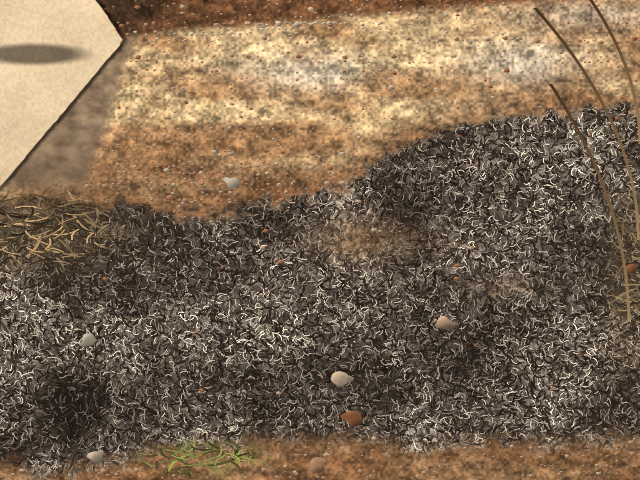
Reproduce this texture procedurally as a Shadertoy shader.

```glsl
// Charred grass on sunlit red earth beside a pale concrete slab, with dry stalks.
const vec3 SAND = vec3(.85, .72, .53), OCHRE = vec3(.67, .51, .35), RUST = vec3(.47, .32, .21);
const vec3 CHALK = vec3(.86, .79, .69), BRICK = vec3(.69, .44, .28), CONCRETE = vec3(.92, .81, .65);
const vec3 APRON = vec3(.53, .44, .35), CHAR = vec3(.12, .09, .07), ASH = vec3(.76, .70, .62);
const vec3 STRAW = vec3(.73, .60, .42), LEAF = vec3(.44, .45, .24);
const vec2 SUN = vec2(-.5, .8);
// Landmark stones: centre, radius, warmth
const vec4 ROCKS[8] = vec4[8](
  vec4(.486, .62, .02, 0), vec4(.929, .326, .022, .4), vec4(.712, .207, .024, .2), vec4(.738, .132, .027, 1),
  vec4(.182, .292, .019, 0), vec4(.2, .05, .02, .1), vec4(.66, .031, .022, .6), vec4(1.316, .441, .013, 1));
// Arching stalks: root, tip
const vec4 STALKS[3] = vec4[3](
  vec4(1.33, .5, 1.115, .983), vec4(1.333, .7, 1.224, 1.01), vec4(1.31, .33, 1.146, .826));

float hash(vec2 p) {
  vec3 q = fract(p.xyx * .1031);
  q += dot(q, q.yzx + 33.33);
  return fract((q.x + q.y) * q.z);
}
float noise(vec2 p) {
  vec2 i = floor(p), f = fract(p);
  f *= f * (3. - 2. * f);
  return mix(mix(hash(i), hash(i + vec2(1, 0)), f.x), mix(hash(i + vec2(0, 1)), hash(i + 1.), f.x), f.y);
}
float fbm(vec2 p) {
  float sum = 0., amp = .533;
  for (int i = 0; i < 4; i++) {
    sum += amp * noise(p);
    p = mat2(1.6, 1.2, -1.2, 1.6) * p + 7.3;
    amp *= .5;
  }
  return sum;
}
float blob(vec2 p, float x, float y, float w, float h) {
  vec2 d = (p - vec2(x, y)) / vec2(w, h);
  return exp(-dot(d, d));
}
// Curved random fibres: x = tone, y = coverage
vec2 fibres(vec2 p, float scale, float width, float aa) {
  p *= scale;
  vec2 result = vec2(0);
  for (int k = 0; k < 9; k++) {
    vec2 id = floor(p) + vec2(k % 3, k / 3) - 1.;
    float angle = 6.283 * hash(id + scale), tone = hash(id + 31.7);
    vec2 v = p - id - vec2(hash(id + 5.1), hash(id + 9.4)), dir = vec2(cos(angle), sin(angle));
    vec2 u = vec2(dot(v, dir), dir.x * v.y - dir.y * v.x);
    u.y += (tone - .5) * u.x * u.x;
    float d = length(vec2(max(abs(u.x) - .6, 0.), u.y));
    float cover = 1. - smoothstep(width, width + aa * scale, d);
    result = vec2(mix(result.x, tone, cover), max(result.y, cover));
  }
  return result;
}
// Lit angular stone: x = shade, y = coverage
vec2 stone(vec2 d, float radius, float seed, float aa) {
  d.y *= 1.3;
  float edge = length(d) - radius * (.5 + .7 * noise(d / radius * 1.4 + seed * 50.));
  return vec2(.82 + .4 * dot(d / radius, SUN), 1. - smoothstep(-aa, aa, edge));
}
void mainImage(out vec4 fragColor, in vec2 fragCoord) {
  vec2 p = fragCoord / iResolution.y;
  float aa = 1. / iResolution.y, scale = 30.;
  float broad = fbm(p * 7.), fine = fbm(p * vec2(40, 60)), grit = noise(p * 190.);
  // Sunlit earth, chalky patches and rust bank
  float burnTop = .565 + .22 * smoothstep(.42, 1.2, p.x), bankY = .925 + .09 * (p.x - .3);
  float rubble = blob(p, .42, .64, .25, .065);
  vec3 col = mix(SAND, OCHRE, smoothstep(.36, .66, fbm(p * vec2(6, 17) + 3.)));
  float chalk = blob(p, .64, .85, .14, .04) + blob(p, 1.08, .87, .15, .05) + blob(p, 1.22, .97, .15, .03);
  col = mix(col, CHALK * .93, clamp(chalk * (.2 + broad), 0., .8));
  float nearBurn = 1. - smoothstep(0., .07, p.y - burnTop + .06 * (broad - .5));
  col = mix(col, RUST, clamp(.7 * nearBurn + .65 * rubble, 0., .9));
  col = mix(col, RUST * (.7 + .5 * broad), smoothstep(-.008, .012, p.y - bankY + .03 * (fine - .5)));
  col = mix(col, CHAR * 1.8, .8 * blob(p, .26, .99, .08, .055));
  col *= .28 + .95 * fine + .45 * grit;
  // Burnt ground with bare patches
  float ragged = .07 * (broad - .5) + .06 * (fine - .5), base = .025 + .06 * smoothstep(.1, .4, p.x);
  float burn = 1. - smoothstep(-.025, .02, p.y - burnTop + ragged);
  burn *= smoothstep(-.025, .03, p.y - base + ragged);
  float bare = blob(p, .77, .5, .14, .05) + .5 * blob(p, 1.05, .4, .12, .03);
  burn *= 1. - .75 * clamp(bare * (.4 + broad), 0., 1.);
  float soot = blob(p, .45, .53, .28, .05) + blob(p, .62, .2, .4, .07) + .7 * blob(p, .1, .13, .22, .12);
  float ash = clamp(.47 + 1.1 * (broad - .5) - .3 * soot, .06, .8);
  col = mix(col, mix(CHAR, ASH, ash * (1.5 * fine + .8 * grit - .3)), burn);
  for (int i = 0; i < 4; i++) {
    vec2 f = fibres(p + float(i) * 3.7, scale, .03 + .012 * float(i), aa);
    col = mix(col, mix(CHAR, ASH, f.x * f.x * (.5 + 1.7 * ash)), .85 * f.y * burn);
    scale *= 1.5;
  }
  // Scattered pebbles, dense in the rubble and along the bank
  float kerb = blob(p, .56, bankY - .005, .3, .012);
  float density = mix(.22, .012, burn) + .35 * rubble * (1. - burn) + .6 * kerb;
  scale = 30.;
  for (int i = 0; i < 3; i++) {
    vec2 id = floor(p * scale);
    float h = hash(id + scale), warm = hash(id + 17.);
    vec2 centre = id + .35 + .3 * vec2(warm, hash(id + 4.));
    vec2 s = stone(p - centre / scale, (.16 + .2 * h) / scale, h, aa);
    vec3 tint = mix(CHALK, BRICK, clamp(warm + .2 * burn - .7 * kerb, 0., 1.));
    col = mix(col, tint * s.x, s.y * step(h, density));
    scale *= 1.7;
  }
  // Concrete slab and its apron
  float slab = p.x - min((p.y - .61) * .84, .255 - (p.y - .92) * .69) + .006 * (fine - .5);
  float apron = 1. - smoothstep(-.015, .015, p.x - .278 + (.9 - p.y) * .38 + .03 * (broad - .5));
  apron *= smoothstep(.58, .64, p.y) * (1. - smoothstep(.89, .93, p.y));
  col = mix(col, APRON * (.7 + .6 * fine), .9 * apron);
  col *= 1. - .55 * (1. - smoothstep(0., .012, abs(slab - .004))) * step(.6, p.y);
  vec3 paving = CONCRETE * (.83 + .22 * broad + .1 * grit);
  paving *= 1. - .5 * smoothstep(.25, .7, blob(p, .07, .887, .12, .024));
  col = mix(col, paving, 1. - smoothstep(-aa, aa, slab));
  // Dry grass at both sides and green blades below
  float dry = blob(p, .07, .52, .19, .09) + .65 * blob(p, 1.31, .42, .06, .22);
  float green = blob(p, .42, .045, .14, .04);
  col = mix(col, STRAW * .5, .5 * min(dry, 1.));
  for (int i = 0; i < 3; i++) {
    vec2 f = fibres(p * vec2(.7, 1.2) + 11. + float(i) * 5.3, 22. + 12. * float(i), .035, aa);
    col = mix(col, STRAW * (.2 + f.x), f.y * smoothstep(.2, .8, dry));
    col = mix(col, LEAF * (.5 + f.x), f.y * smoothstep(.25, .7, green));
  }
  // Landmark stones
  for (int i = 0; i < 8; i++) {
    vec4 r = ROCKS[i];
    vec2 s = stone(p - r.xy, r.z, r.x, aa);
    col = mix(col, mix(CHALK, BRICK, r.w) * s.x * (.6 + .6 * fine), s.y);
  }
  // Arching stalks
  for (int i = 0; i < 3; i++) {
    vec4 k = STALKS[i];
    float t = (p.y - k.y) / (k.w - k.y), slope = 2. * t * (k.z - k.x) / (k.w - k.y);
    float d = abs(p.x - mix(k.x, k.z, t * t)) / sqrt(1. + slope * slope);
    float line = (1. - smoothstep(.0015, .0015 + 1.5 * aa, d)) * step(0., t) * step(t, 1.);
    col = mix(col, mix(STRAW * .85, RUST * .6, t), line);
  }
  fragColor = vec4(clamp(col, 0., 1.), 1);
}
```
